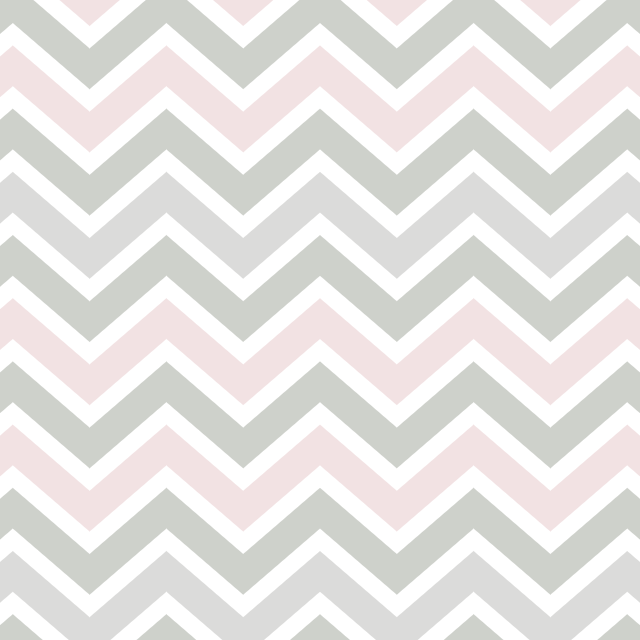
This pattern is drawn by a Shadertoy shader. Its source:

```glsl
// Horizontal chevron stripes in sage, blush and pale grey on white.
#define PERIOD 0.24       // width of one zigzag
#define PEAK_X 0.5        // x of a peak
#define RISE 0.1034       // height from valley to peak
#define PITCH 0.09874     // vertical step between stripes
#define THICKNESS 0.0637  // vertical thickness of a stripe
#define FIRST_PEAK 0.0710 // depth of the top edge of stripe 0 at a peak
#define WHITE vec3(1.0)
#define SAGE vec3(0.808, 0.818, 0.796)
#define BLUSH vec3(0.949, 0.886, 0.890)
#define GREY vec3(0.859, 0.859, 0.853)

// Depth of the zigzag below its peaks, from 0 to RISE
float zigzag(float x) {
    float fromPeak = abs(fract((x - PEAK_X) / PERIOD + 0.5) - 0.5);
    return 2.0 * RISE * fromPeak;
}

// Odd stripes are sage; even ones run blush, grey, blush
vec3 stripeColor(float index) {
    float turn = mod(index, 6.0);
    if (mod(turn, 2.0) > 0.5) return SAGE;
    return abs(turn - 2.0) < 0.5 ? GREY : BLUSH;
}

void mainImage(out vec4 fragColor, in vec2 fragCoord) {
    vec2 uv = fragCoord / iResolution.y;

    // Straighten the zigzag, then find the nearest stripe
    float depth = 1.0 - uv.y - FIRST_PEAK - zigzag(uv.x);
    float row = (depth - 0.5 * THICKNESS) / PITCH;
    float index = floor(row + 0.5);

    // Distance to the stripe edge, measured across the slope
    float slope = 2.0 * RISE / PERIOD;
    float edge = abs(row - index) * PITCH - 0.5 * THICKNESS;
    edge /= sqrt(1.0 + slope * slope);

    // One pixel of edge smoothing
    float coverage = clamp(0.5 - edge * iResolution.y, 0.0, 1.0);
    fragColor = vec4(mix(WHITE, stripeColor(index), coverage), 1.0);
}
```
